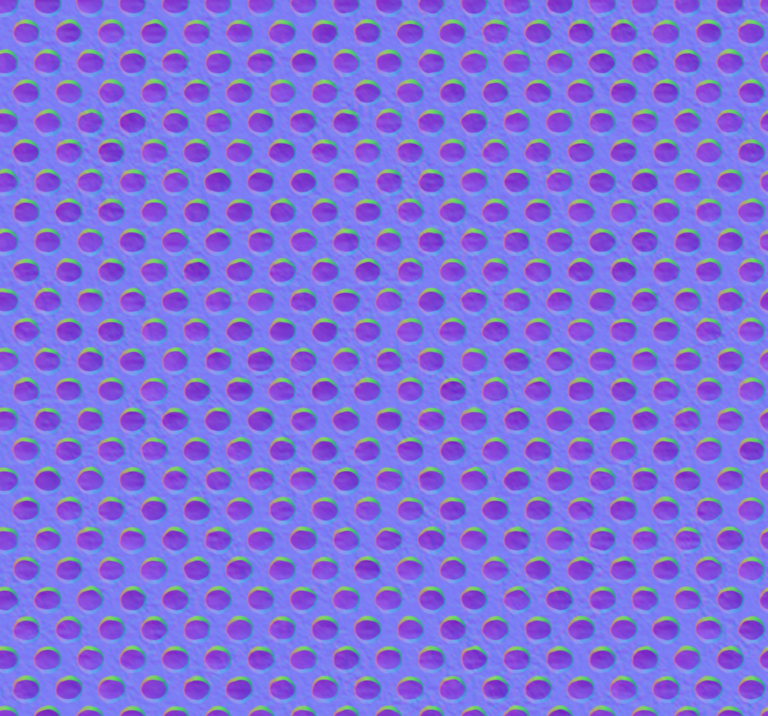
Reproduce this texture map procedurally as a Shadertoy shader.

```glsl
// Tangent-space normal map of a perforated sheet: 18 by 24 staggered round holes
// with bevelled rims, tinted by the direction each part faces, over a finely
// grained surface. All noise lattices wrap, so the sheet tiles on both axes.

float hash(vec2 cell) {
    uvec2 k = uvec2(ivec2(cell)) * uvec2(1597u, 3571u);
    uint h = (k.x ^ k.y) * 7919u + 977u;
    h = (h ^ (h >> 13)) * 60493u;
    h = (h ^ (h >> 15)) * 31337u;
    return float((h ^ (h >> 11)) & 65535u) / 65535.0;
}

// Value noise with a whole number of lattice cells across the tile
float wrapNoise(vec2 uv, vec2 cells) {
    vec2 g = uv * cells;
    vec2 i = floor(g), f = g - i;
    f = f * f * (3.0 - 2.0 * f);
    vec2 a = mod(i, cells), b = mod(i + 1.0, cells);
    return mix(mix(hash(a), hash(vec2(b.x, a.y)), f.x),
               mix(hash(vec2(a.x, b.y)), hash(b), f.x), f.y);
}

float grainHeight(vec2 uv) {
    return 0.65 * wrapNoise(uv, vec2(150.0, 140.0))
         + 0.35 * wrapNoise(uv, vec2(260.0, 242.0));
}

// Slope of the grain, stronger in some patches than in others
vec2 grainSlope(vec2 uv) {
    vec2 e = vec2(0.0016, 0.0);
    vec2 slope = vec2(grainHeight(uv - e.xy) - grainHeight(uv + e.xy),
                      grainHeight(uv - e.yx) - grainHeight(uv + e.yx));
    return slope * mix(0.25, 1.0, wrapNoise(uv, vec2(36.0, 34.0)));
}

// Rim tint: pink left, yellow to green on top, teal right, pale cyan below
vec3 rimColor(vec2 dir) {
    float lift = mix(0.16, 0.32, step(0.0, dir.y));
    return vec3(0.48 - 0.32 * dir.x,
                0.51 + 0.07 * dir.x + lift * dir.y * dir.y,
                0.67 - 0.27 * dir.y);
}

void mainImage(out vec4 fragColor, in vec2 fragCoord) {
    vec2 uv = fragCoord / iResolution.xy;
    vec2 slope = grainSlope(uv);

    // Staggered lattice; p is measured in hole spacings, y up
    vec2 q = vec2(uv.x * 18.0 - 0.11, (1.0 - uv.y) * 24.0 - 0.118);
    float row = floor(q.y + 0.5);
    q.x -= 0.5 * mod(row, 2.0);
    float column = floor(q.x + 0.5);
    float rowHeight = 0.75 * iResolution.y / iResolution.x;
    vec2 p = vec2(q.x - column, (row - q.y) * rowHeight);
    float variation = hash(mod(vec2(column, row), vec2(18.0, 24.0)) + 300.0) - 0.5;

    // Distances to the outer rim and to the flatter floor inside it
    float soft = max(0.028, 18.0 / iResolution.x);
    float wobble = 0.035 * (wrapNoise(uv, vec2(108.0, 101.0)) - 0.5);
    float outer = length(p) - 0.322 + wobble;
    float inner = (length(p / vec2(0.287, 0.228)) - 1.0) * 0.25 + wobble;
    vec2 dir = p / max(length(p), 0.001);

    // Grained sheet
    vec3 color = vec3(0.49, 0.49, 0.965);
    color += vec3(slope * 0.24, -0.12 * length(slope));

    // Bevelled rim, fainter along the bottom
    float rim = 1.0 - smoothstep(-soft, soft, outer);
    rim *= mix(0.72, 1.0, smoothstep(-0.6, 0.5, dir.y));
    color = mix(color, rimColor(dir) + vec3(slope * 0.15, 0.0), rim);

    // Floor with vertical shading and faint horizontal streaks
    float height = clamp(p.y / 0.46 + 0.5, 0.0, 1.0);
    vec3 bottom = mix(vec3(0.51, 0.32, 0.89), vec3(0.51, 0.20, 0.79), height);
    float streak = wrapNoise(uv, vec2(54.0, 170.0)) - 0.5;
    bottom += vec3(0.04, 0.10, 0.06) * streak + 0.05 * variation;
    bottom += vec3(slope * 0.18, 0.0);
    bottom.r -= 0.22 * p.x;
    color = mix(color, bottom, 1.0 - smoothstep(-soft, soft, inner));

    fragColor = vec4(clamp(color, 0.0, 1.0), 1.0);
}
```
